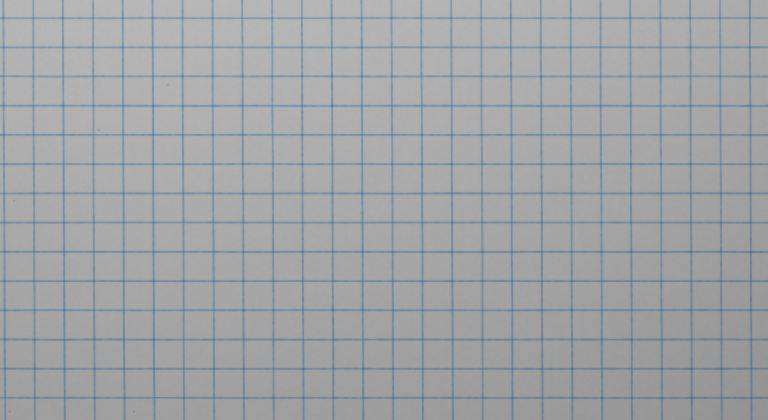
This pattern is drawn by a WebGL 1 fragment shader. Its source:

```glsl
precision highp float;

uniform vec2 u_resolution;

#define CELLS vec2(25.72, 14.37)
#define FIRST_LINE vec2(0.14, 0.753)
#define TILT 0.06
#define WOBBLE 0.012
#define LINE_WIDTH 0.062
#define INK_STRENGTH 0.60
#define INK_BLUE vec3(0.56, 0.76, 0.97)
#define INK_TEAL vec3(0.63, 0.84, 0.94)
#define PAPER_LIGHT 0.653
#define GRAIN 0.008
#define SPECK_RATE 0.015

float hash(vec2 p) {
    return fract(sin(dot(p, vec2(127.1, 311.7))) * 43758.5453);
}

float noise(vec2 p) {
    vec2 i = floor(p);
    vec2 f = fract(p);
    f = f * f * (3.0 - 2.0 * f);
    return mix(mix(hash(i), hash(i + vec2(1.0, 0.0)), f.x),
               mix(hash(i + vec2(0.0, 1.0)), hash(i + vec2(1.0, 1.0)), f.x), f.y);
}

// Share of a pixel covered by a line, box filtered
float coverage(float d, float halfWidth, float pixel) {
    float hi = clamp(d + 0.5 * pixel, -halfWidth, halfWidth);
    float lo = clamp(d - 0.5 * pixel, -halfWidth, halfWidth);
    return (hi - lo) / pixel;
}

// Ink tint of one family of ruled lines
vec3 ruledLines(float across, float along, float pixel, float seed) {
    float id = floor(across + 0.5);
    float lineHash = hash(vec2(id, seed));
    float drift = noise(vec2(along * 0.6, id * 7.3 + seed)) - 0.5;
    float d = across - id + WOBBLE * (drift + 0.6 * (lineHash - 0.5));

    // Uneven pressure along the line and between lines
    float rough = noise(vec2(along * 9.0, id * 5.1 + seed));
    float fade = noise(vec2(along * 0.4, id * 3.7 + seed + 20.0));
    float halfWidth = 0.5 * LINE_WIDTH * (0.85 + 0.3 * rough);
    float strength = INK_STRENGTH * (0.75 + 0.12 * lineHash + 0.22 * rough + 0.15 * fade);

    float bleed = 0.13 * exp(-d * d / (LINE_WIDTH * LINE_WIDTH));
    float ink = min(strength * coverage(d, halfWidth, pixel) + bleed, 1.0);
    float hue = clamp(0.6 * fade + 0.5 * hash(vec2(seed, id + 9.0)), 0.0, 1.0);
    return mix(vec3(1.0), mix(INK_BLUE, INK_TEAL, hue), ink);
}

// Uneven light, soft corners and fine grain
float paperShade(vec2 uv, vec2 p) {
    vec2 c = uv - 0.5;
    float shade = PAPER_LIGHT + 0.095 * c.y - 0.045 * c.x;
    shade += 0.010 - 0.08 * c.x * c.x * (0.5 + 2.0 * c.x * c.x);
    shade += GRAIN * (noise(p * 150.0) - 0.5);
    return shade;
}

// Rare faint flecks, at most one per cell
float specks(vec2 grid, float pixel) {
    vec2 id = floor(grid);
    vec2 center = 0.15 + 0.7 * vec2(hash(id + 3.1), hash(id + 17.7));
    float present = step(1.0 - SPECK_RATE, hash(id + 41.3));
    float d = length(fract(grid) - center);
    return present * (1.0 - smoothstep(0.01, 0.03 + pixel, d));
}

void main() {
    vec2 uv = gl_FragCoord.xy / u_resolution;
    vec2 p = gl_FragCoord.xy / u_resolution.y;
    vec2 pixel = CELLS / u_resolution;

    vec2 grid = uv * CELLS - FIRST_LINE;
    grid.x += TILT * (uv.y - 0.5);

    vec3 color = vec3(paperShade(uv, p));
    color *= ruledLines(grid.x, grid.y, pixel.x, 1.0);
    color *= ruledLines(grid.y, grid.x, pixel.y, 57.0);
    color *= 1.0 - vec3(0.14, 0.10, 0.04) * specks(grid, pixel.y);

    gl_FragColor = vec4(color, 1.0);
}
```
